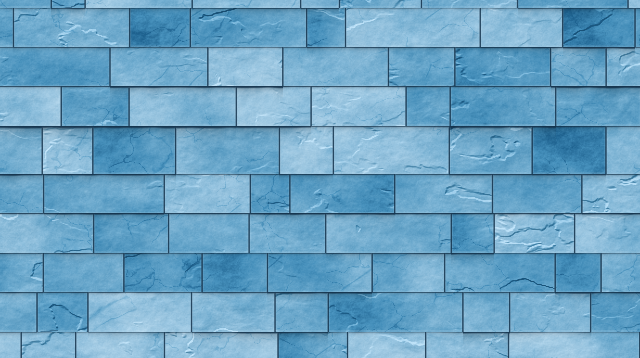
A WebGL 2 fragment shader for this texture:

```glsl
#version 300 es
precision highp float;
// Wall of split-face blue stone blocks in staggered courses with thin dark joints.
uniform vec2 u_resolution;
out vec4 outColor;

// Layout, in units of the canvas height
const float COURSE = 0.110;        // height of a course
const float FIRST_EDGE = 0.021;    // top of the first full course
const float TALL_TOP = 0.349;      // one course is taller than the rest
const float TALL_SIZE = 0.135;
const float BLOCK = 0.238;         // mean block length
const float JITTER = 0.72;         // irregularity of block lengths
const float JOINT = 0.0017;        // half width of upright joints
const float SHADOW_MIN = 0.0022;   // shadow under a flush block
const float SHADOW_MAX = 0.0075;   // shadow under a protruding block
const vec2 LIGHT = vec2(-0.45, 0.89);

const vec3 DEEP = vec3(0.12, 0.39, 0.57);
const vec3 MID = vec3(0.27, 0.56, 0.73);
const vec3 MAIN = vec3(0.42, 0.66, 0.80);
const vec3 LIGHT_BLUE = vec3(0.58, 0.76, 0.87);
const vec3 PALE = vec3(0.71, 0.84, 0.92);
const vec3 GAP = vec3(0.07, 0.19, 0.29);

float hash(vec2 p) {
    vec3 q = fract(p.xyx * 0.1031);
    q += dot(q, q.yzx + 33.33);
    return fract((q.x + q.y) * q.z);
}

float noise(vec2 p) {
    vec2 i = floor(p), f = fract(p);
    f = f * f * (3.0 - 2.0 * f);
    return mix(mix(hash(i), hash(i + vec2(1, 0)), f.x),
               mix(hash(i + vec2(0, 1)), hash(i + vec2(1, 1)), f.x), f.y);
}

float fbm(vec2 p) {
    float sum = 0.0, amp = 0.5;
    for (int i = 0; i < 5; i++) {
        sum += amp * noise(p);
        p = mat2(1.6, 1.2, -1.2, 1.6) * p + 7.3;
        amp *= 0.5;
    }
    return sum;
}

// Cellular noise: gap between the two nearest seeds, zero on cell borders
float cellBorder(vec2 p) {
    vec2 base = floor(p);
    float near = 9.0, next = 9.0;
    for (int y = -1; y <= 1; y++)
    for (int x = -1; x <= 1; x++) {
        vec2 c = base + vec2(x, y);
        float d = distance(p, c + vec2(hash(c), hash(c + 51.7)));
        next = min(next, max(near, d));
        near = min(near, d);
    }
    return next - near;
}

float jointAt(float i, float row) {
    return i + JITTER * (hash(vec2(i + 20.0, row * 7.0 + 31.0)) - 0.5);
}

// Left joint, right joint and index of the block at x
vec3 blockAt(float x, float row) {
    float u = x / BLOCK + hash(vec2(row + 9.0, 4.0)) + 3.0;
    float i = floor(u);
    if (u < jointAt(i, row)) i -= 1.0;
    else if (u >= jointAt(i + 1.0, row)) i += 1.0;
    return vec3((u - jointAt(i, row)) * BLOCK, (jointAt(i + 1.0, row) - u) * BLOCK, i);
}

// Broken ledges over a rough surface
float relief(vec2 p, float seed) {
    vec2 q = p * vec2(5.0, 8.5) + seed * 41.0;
    q += 0.7 * vec2(fbm(q * 1.4), fbm(q * 1.4 + 17.0));
    float s = fract(fbm(q) * 2.3 + seed * 5.0);
    float ledge = s * smoothstep(1.0, 0.92, s);
    float strength = smoothstep(0.35, 0.7, noise(p * 6.0 + seed * 73.0));
    return ledge * mix(0.004, 0.016, strength) + 0.008 * fbm(p * 34.0 + seed * 19.0);
}

vec3 stoneColor(float tone) {
    float s = clamp(tone, 0.0, 1.0) * 4.0;
    vec3 c = mix(DEEP, MID, clamp(s, 0.0, 1.0));
    c = mix(c, MAIN, clamp(s - 1.0, 0.0, 1.0));
    c = mix(c, LIGHT_BLUE, clamp(s - 2.0, 0.0, 1.0));
    return mix(c, PALE, clamp(s - 3.0, 0.0, 1.0));
}

void main() {
    vec2 p = gl_FragCoord.xy / u_resolution.y;
    float px = 1.0 / u_resolution.y;

    // Courses, counted from the top
    float down = 1.0 - p.y;
    down -= (TALL_SIZE - COURSE) * clamp((down - TALL_TOP) / TALL_SIZE, 0.0, 1.0);
    float v = (down - FIRST_EDGE) / COURSE;
    float row = floor(v);
    float fromTop = fract(v) * COURSE, fromBottom = COURSE - fromTop;
    vec3 block = blockAt(p.x, row);
    float seed = hash(vec2(block.z + 3.0, row * 3.0 + 11.0));
    float across = block.x / (block.x + block.y);

    // Tint of the block, drifting along its length, with mottling and grain
    float farTint = hash(vec2(block.z + 61.0, row + 5.0));
    float tint = mix(seed, farTint, 0.45 * smoothstep(0.2, 0.9, across));
    float tone = 0.15 + 0.64 * pow(tint, 0.7);
    tone += 0.5 * (fbm(p * vec2(8.0, 11.0) + seed * 29.0) - 0.48);
    tone += 0.16 * (fbm(p * 75.0) - 0.48) + 0.07 * (noise(p * 330.0) - 0.5);

    // Slope towards the light, and hairline cracks
    float step_ = 0.003;
    float slope = (relief(p, seed) - relief(p + step_ * LIGHT, seed)) / step_;
    tone += clamp(slope * 0.17, -0.36, 0.24);
    vec2 bent = p * vec2(9.0, 13.0) + 1.3 * fbm(p * 13.0 + seed * 9.0) + seed * 57.0;
    float crack = 1.0 - smoothstep(0.0, 0.035 + 8.0 * px, cellBorder(bent));
    tone -= 0.20 * crack * smoothstep(0.48, 0.72, noise(p * 11.0 + seed * 83.0));
    vec3 color = stoneColor(tone) * (1.0 + clamp(slope * 0.05, -0.18, 0.06));

    // Worn rims, then the shadow cast by the block above
    float rim = smoothstep(0.006, 0.002, min(fromBottom, min(block.x, block.y)));
    color = mix(color, PALE, 0.22 * rim);
    float above = blockAt(p.x, row - 1.0).z;
    float bulge = hash(vec2(above + 35.0, row + 90.0));
    float depth = mix(SHADOW_MIN, SHADOW_MAX, bulge * bulge);
    depth *= 0.75 + 0.5 * noise(vec2(p.x * 28.0, row * 5.0));
    color *= 1.0 - 0.35 * exp(-fromTop / (depth * 1.6));

    // Dark joints
    float upright = min(block.x, block.y);
    float gap = 1.0 - smoothstep(JOINT - 0.5 * px, JOINT + 0.7 * px, upright);
    float bed = 1.0 - smoothstep(depth * 0.65 - px, depth * 0.65 + px, fromTop);
    color = mix(color, GAP, max(gap * 0.85, bed * 0.9));
    outColor = vec4(color, 1.0);
}
```
